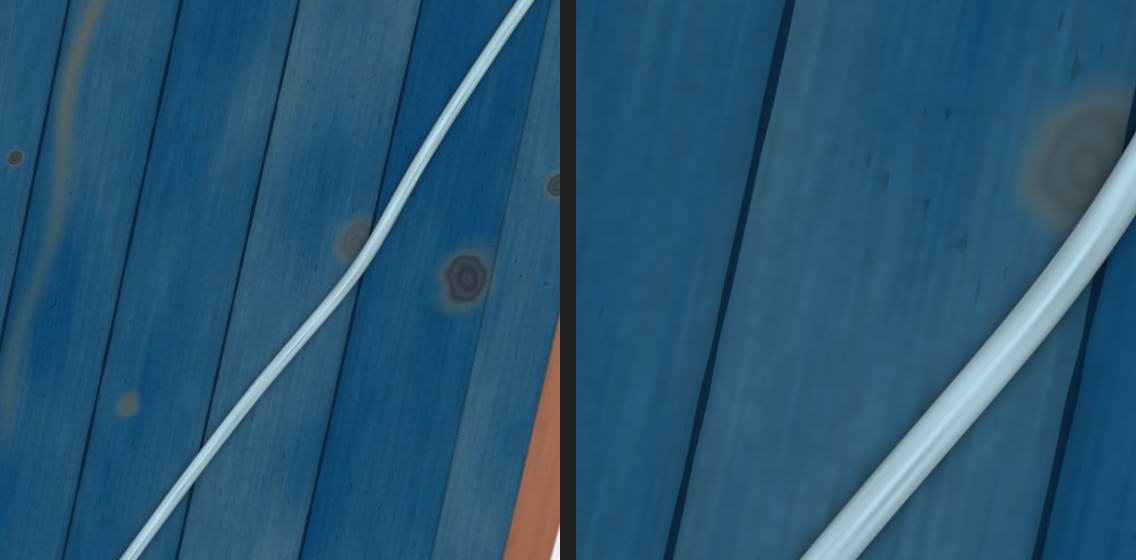
Left: the whole. Right: its middle third, enlarged.
Give the GLSL for this texture, as a Shadertoy shader.

```glsl
#define DEEP_BLUE vec3(0.05, 0.28, 0.44)
#define WORN_BLUE vec3(0.25, 0.41, 0.49)
#define SEAM_COLOR vec3(0.03, 0.13, 0.22)
#define TAN_STAIN vec3(0.36, 0.40, 0.38)
#define KNOT_COLOR vec3(0.21, 0.25, 0.30)
#define CABLE_COLOR vec3(0.62, 0.75, 0.80)
#define TRIM_COLOR vec3(0.62, 0.41, 0.32)
#define SEAM_HALF_WIDTH 0.0026
#define CABLE_HALF_WIDTH 0.0128
#define GRAIN_SLANT 0.22

// Wear of each board, from deep blue (0) to faded (1)
const float BOARD_WEAR[6] = float[](0.45, 0.38, 0.30, 0.65, 0.17, 0.66);

// Broad patches: centre, radius, change of wear
const vec4 PATCHES[7] = vec4[](
    vec4(0.09, 0.45, 0.08, -0.45), vec4(0.58, 0.68, 0.09, -0.50),
    vec4(0.40, 0.96, 0.08, -0.25), vec4(0.47, 0.82, 0.09, 0.40),
    vec4(0.53, 0.18, 0.06, -0.40), vec4(0.31, 0.16, 0.08, 0.25),
    vec4(0.02, 0.12, 0.06, -0.25));

// Knots: centre, radius, darkness of the core
const vec4 KNOTS[5] = vec4[](
    vec4(0.833, 0.503, 0.043, 0.95), vec4(0.998, 0.668, 0.020, 0.80),
    vec4(0.027, 0.720, 0.013, 0.85), vec4(0.229, 0.278, 0.017, 0.10),
    vec4(0.637, 0.570, 0.030, 0.35));

float hash(vec2 p) {
    return fract(sin(dot(p, vec2(127.1, 311.7))) * 43758.5453);
}

float noise(vec2 p) {
    vec2 i = floor(p), f = fract(p);
    f = f * f * (3.0 - 2.0 * f);
    return mix(mix(hash(i), hash(i + vec2(1, 0)), f.x),
               mix(hash(i + vec2(0, 1)), hash(i + vec2(1, 1)), f.x), f.y);
}

float fbm(vec2 p) {
    float sum = 0.0, amp = 0.5;
    for (int i = 0; i < 4; i++) {
        sum += amp * noise(p);
        p = p * 2.03 + 7.3;
        amp *= 0.5;
    }
    return sum;
}

// Offset from p along the slanted grain
vec2 grainOffset(vec2 p, vec2 centre) {
    vec2 d = p - centre;
    return vec2(d.x - GRAIN_SLANT * d.y, d.y);
}

vec3 boards(vec2 uv, float px) {
    // Board coordinate: seams lie at a + b n + c n^2, widening to the right
    float a = mix(-0.076, 0.124, uv.y);
    float b = mix(0.180, 0.195, uv.y);
    float c = mix(0.0078, 0.005, uv.y);
    float n = (sqrt(max(b * b + 4.0 * c * (uv.x - a), 0.0)) - b) / (2.0 * c);
    float id = floor(n), seam = floor(n + 0.5);
    vec2 grain = vec2(n * 0.2 + id * 5.3, uv.y);

    // Stain worn unevenly, with fine streaks and flecks
    float wear = BOARD_WEAR[clamp(int(id) + 1, 0, 5)];
    for (int i = 0; i < PATCHES.length(); i++) {
        vec2 d = grainOffset(uv, PATCHES[i].xy) / PATCHES[i].z * vec2(1.0, 0.6);
        wear += PATCHES[i].w * exp(-dot(d, d));
    }
    wear += 0.75 * (fbm(grain * vec2(14.0, 4.0)) - 0.47);
    wear += 0.28 * (fbm(grain * vec2(110.0, 6.0)) - 0.47);
    vec3 col = mix(DEEP_BLUE, WORN_BLUE, clamp(wear, 0.0, 1.0));
    col *= 0.95 + 0.10 * noise(grain * vec2(260.0, 14.0));
    col *= 0.97 + 0.06 * noise(uv * 130.0);
    float fleck = smoothstep(0.88, 0.97, noise(grain * vec2(160.0, 75.0)));
    col *= 1.0 - 0.22 * fleck * noise(uv * 9.0);

    // Tan vein along one board
    float vein = (n - 0.22 - 0.07 * sin(uv.y * 13.0)) / 0.10;
    float veinFade = 0.45 + 0.4 * smoothstep(0.5, 0.9, uv.y);
    col = mix(col, TAN_STAIN, veinFade * exp(-vein * vein) * smoothstep(0.15, 0.3, uv.y));

    // Knots with a pale halo
    for (int i = 0; i < KNOTS.length(); i++) {
        vec2 d = grainOffset(uv, KNOTS[i].xy) / KNOTS[i].z;
        float r = length(d * vec2(1.0, 0.9)) + 0.35 * (noise(uv * 45.0) - 0.5);
        col = mix(col, TAN_STAIN, 0.7 * (1.0 - smoothstep(0.7, 1.7, r)));
        float core = 1.0 - smoothstep(0.65, 1.1, r);
        col = mix(col, KNOT_COLOR * (0.94 + 0.12 * sin(r * 14.0)), KNOTS[i].w * core);
    }

    // Seams, the last one faint
    float dist = abs(n - seam) * (b + 2.0 * c * n) * 0.976;
    float width = SEAM_HALF_WIDTH * (0.7 + 0.6 * noise(vec2(seam * 9.0, uv.y * 28.0)));
    float depth = seam > 3.5 ? 0.25 : 0.88;
    col *= 1.0 - 0.22 * depth * exp(-dist / 0.007);
    return mix(col, SEAM_COLOR, depth * (1.0 - smoothstep(width - px, width + px, dist)));
}

void mainImage(out vec4 fragColor, in vec2 fragCoord) {
    vec2 uv = fragCoord / iResolution.xy;
    float px = 1.0 / min(iResolution.x, iResolution.y);
    vec3 col = boards(uv, px);

    // Bare trim and the bright gap beyond it
    float trim = uv.x - mix(0.898, 1.129, uv.y);
    vec3 trimCol = TRIM_COLOR * (0.9 + 0.2 * fbm(vec2(trim * 60.0, uv.y * 9.0)));
    col *= 1.0 - 0.25 * exp(-abs(trim) / 0.005);
    col = mix(col, trimCol, smoothstep(-2.0 * px, 2.0 * px, trim));
    float gap = uv.x - 0.983 - 0.27 * uv.y;
    col = mix(col, vec3(0.93), smoothstep(-2.0 * px, 2.0 * px, gap));

    // Cable: a straight run with one soft bend
    float t = (uv.y - 0.52) / 0.19, bump = 1.0 / (1.0 + t * t);
    float slope = 0.71 - 0.046 * 2.0 * t * bump * bump / 0.19;
    float side = (uv.x - 0.223 - 0.71 * uv.y - 0.046 * bump) / sqrt(1.0 + slope * slope);
    float s = side / CABLE_HALF_WIDTH;
    float strands = noise(vec2(s * 4.0 + 20.0, uv.y * 16.0)) - 0.5;
    vec3 cable = CABLE_COLOR * (1.12 - 0.38 * s * s + 0.16 * strands);
    cable *= 1.0 - 0.13 * exp(-pow((s - 0.25) / 0.2, 2.0));
    col *= 1.0 - 0.35 * exp(-max(abs(side) - CABLE_HALF_WIDTH, 0.0) / 0.005);
    float edge = abs(side) - CABLE_HALF_WIDTH;
    col = mix(col, cable, 1.0 - smoothstep(-1.5 * px, 1.5 * px, edge));

    fragColor = vec4(clamp(col, 0.0, 1.0), 1.0);
}
```
